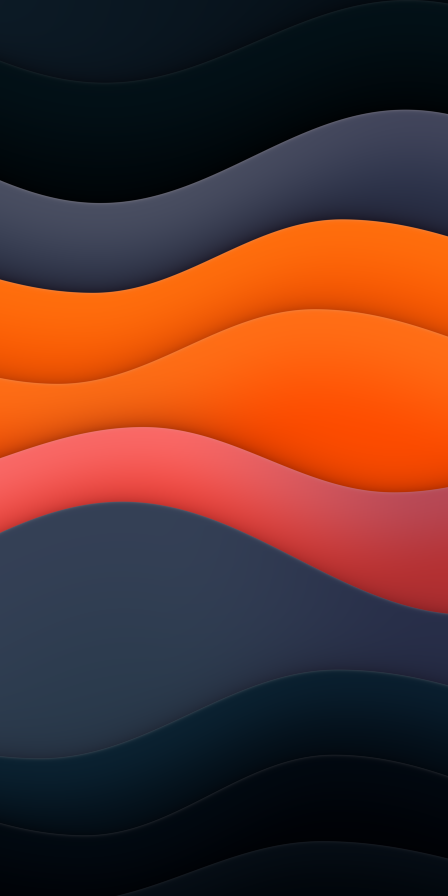
Reproduce this background procedurally as a Shadertoy shader.

```glsl
// Stacked paper-like waves in navy, slate, orange and coral with soft shadows and fine lit rims.

const float PI = 3.14159;
const int LAYERS = 9;

// Each wave: trough x, crest x, trough y, crest y
const vec4 WAVE[LAYERS] = vec4[](
    vec4(0.234, 0.910, 0.9076, 1.0000), vec4(0.224, 0.905, 0.7734, 0.8776),
    vec4(0.208, 0.763, 0.6732, 0.7552), vec4(0.130, 0.703, 0.5716, 0.6549),
    vec4(0.880, 0.320, 0.4505, 0.5234), vec4(1.050, 0.273, 0.3138, 0.4401),
    vec4(0.090, 0.755, 0.1536, 0.2526), vec4(0.190, 0.745, 0.0677, 0.1576),
    vec4(0.130, 0.720, -0.0078, 0.0612));

// Colour just below the rim
const vec3 UPPER[LAYERS] = vec3[](
    vec3(0.010, 0.065, 0.090), vec3(0.285, 0.305, 0.380), vec3(1.000, 0.430, 0.050),
    vec3(1.000, 0.430, 0.085), vec3(0.980, 0.410, 0.400), vec3(0.205, 0.250, 0.335),
    vec3(0.040, 0.130, 0.190), vec3(0.005, 0.035, 0.065), vec3(0.020, 0.050, 0.080));

// Colour at the foot of the layer
const vec3 LOWER[LAYERS] = vec3[](
    vec3(0.000, 0.030, 0.045), vec3(0.190, 0.225, 0.310), vec3(1.000, 0.360, 0.010),
    vec3(1.000, 0.300, 0.000), vec3(0.980, 0.280, 0.240), vec3(0.165, 0.230, 0.300),
    vec3(0.015, 0.070, 0.110), vec3(0.000, 0.010, 0.030), vec3(0.005, 0.025, 0.045));

// Width of the outer slopes, layer depth, dimming to the right, shadow cast, rim light
const float STRETCH[LAYERS] = float[](1.0, 1.0, 0.75, 0.8, 0.85, 1.0, 0.75, 0.75, 0.75);
const float DEPTH[LAYERS] = float[](0.13, 0.11, 0.10, 0.14, 0.10, 0.26, 0.09, 0.09, 0.06);
const float DIM[LAYERS] = float[](0.0, 0.35, 0.0, 0.0, 0.9, 0.8, 0.3, 0.4, 0.2);
const float SHADOW[LAYERS] = float[](0.45, 0.75, 0.55, 0.30, 0.38, 0.30, 0.30, 0.50, 0.40);
const float RIM[LAYERS] = float[](0.10, 0.28, 0.25, 0.22, 0.20, 0.22, 0.20, 0.15, 0.10);

// Height of a cosine wave whose slopes may relax outside trough and crest
float waveHeight(float x, vec4 wave, float stretch) {
    float s = (x - wave.x) / (wave.y - wave.x);
    float inner = clamp(s, 0.0, 1.0);
    s = inner + (s - inner) * stretch;
    return mix(wave.z, wave.w, 0.5 - 0.5 * cos(PI * s));
}

// Signed distance below the wave, in canvas heights
float waveDistance(vec2 uv, vec4 wave, float stretch, float aspect) {
    float h = waveHeight(uv.x, wave, stretch);
    float slope = (waveHeight(uv.x + 0.002, wave, stretch) - h) / (0.002 * aspect);
    return (h - uv.y) / sqrt(1.0 + slope * slope);
}

vec3 layerColor(vec3 upper, vec3 lower, float depth, float dim, float below, float x) {
    vec3 color = mix(upper, lower, smoothstep(0.0, depth, below));
    float fade = dim * smoothstep(0.35, 1.0, x);
    return color * mix(vec3(1.0), vec3(0.70, 0.66, 0.82), fade);
}

// Broad and tight falloff above an edge
vec3 castShadow(vec3 color, float above, float strength) {
    float falloff = 0.65 * exp(-above / 0.022) + 0.35 * exp(-above / 0.006);
    return color * (1.0 - strength * falloff * vec3(0.75, 1.0, 0.9));
}

void mainImage(out vec4 fragColor, in vec2 fragCoord) {
    vec2 uv = fragCoord / iResolution.xy;
    float aspect = iResolution.x / iResolution.y;
    float pixel = 1.0 / iResolution.y;

    // Top backdrop
    vec3 color = mix(vec3(0.050, 0.105, 0.150), vec3(0.015, 0.055, 0.085), uv.x);

    // Layers from back to front
    for (int i = 0; i < LAYERS; i++) {
        float d = waveDistance(uv, WAVE[i], STRETCH[i], aspect);
        color = castShadow(color, max(-d, 0.0), SHADOW[i]);
        vec3 fill = layerColor(UPPER[i], LOWER[i], DEPTH[i], DIM[i], d, uv.x);
        float rim = exp(-max(d, 0.0) / 0.0016);
        fill = mix(fill, vec3(0.80, 0.75, 0.75), RIM[i] * rim);
        color = mix(color, fill, smoothstep(-0.7 * pixel, 0.7 * pixel, d));
    }
    fragColor = vec4(color, 1.0);
}
```
